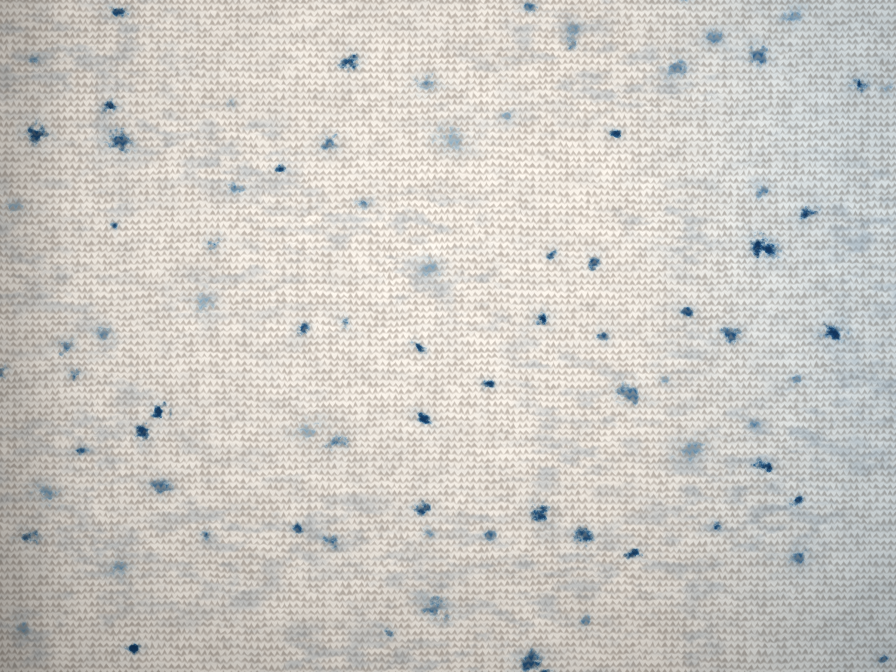
A Shadertoy shader for this texture:

```glsl
// Cream jersey knit flecked with blue fibre: rows of small V stitches,
// faint grey-blue smears along the rows, and scattered ink-like specks
// placed by a jittered grid, under soft light that cools to the right.

const float TAU = 6.2831853;
const vec2 STITCHES = vec2(102.0, 98.0);   // stitches per canvas height
const float LEG_SLOPE = 0.95;              // steepness of the V legs
const float SPECK_GRID = 8.5;              // speck cells per canvas height
const float SPECK_CHANCE = 0.80;
const float SMEAR_AMOUNT = 0.30;

const vec3 YARN_LIGHT = vec3(0.950, 0.926, 0.892);
const vec3 YARN_GAP = vec3(0.735, 0.698, 0.660);
const vec3 SMEAR_BLUE = vec3(0.56, 0.62, 0.67);
const vec3 SPECK_PALE = vec3(0.25, 0.45, 0.59);
const vec3 SPECK_DEEP = vec3(0.04, 0.17, 0.32);
const vec3 COOL_LIGHT = vec3(0.925, 0.985, 1.035);

float hash(vec2 p) {
    return fract(sin(dot(p, vec2(127.1, 311.7))) * 43758.5453);
}

float noise(vec2 p) {
    vec2 i = floor(p);
    vec2 f = fract(p);
    f = f * f * (3.0 - 2.0 * f);
    return mix(mix(hash(i), hash(i + vec2(1, 0)), f.x),
               mix(hash(i + vec2(0, 1)), hash(i + vec2(1, 1)), f.x), f.y);
}

float fbm(vec2 p) {
    float sum = 0.0;
    float weight = 0.5;
    for (int i = 0; i < 4; i++) {
        sum += weight * noise(p);
        p = p * 2.03 + 17.3;
        weight *= 0.5;
    }
    return sum / 0.9375;
}

// Height of the knit: 0 in the gaps, 1 on top of a loop leg
float knit(vec2 p) {
    vec2 warp = vec2(noise(p * 7.0), noise(p * 7.0 + 40.0)) - 0.5;
    vec2 fuzz = vec2(noise(p * 60.0), noise(p * 60.0 + 9.0)) - 0.5;
    vec2 s = p * STITCHES + warp * 0.5 + fuzz * 0.35;
    float x = abs(fract(s.x) - 0.5);
    float leg = 0.5 + 0.5 * cos(TAU * (s.y - LEG_SLOPE * x));
    float wale = 0.5 + 0.5 * cos(TAU * (s.x - 0.5));
    float grain = noise(p * STITCHES * 1.3 + 71.0) - 0.5;
    return clamp(0.12 + 0.55 * leg + 0.30 * wale + 0.40 * grain, 0.0, 1.0);
}

// Fibre specks: x is total cover, y is the dense core
vec2 specks(vec2 p, float loops) {
    vec2 cover = vec2(0.0);
    vec2 home = floor(p * SPECK_GRID);
    float ragged = fbm(p * 110.0) - 0.5;
    for (int j = -1; j <= 1; j++) {
        for (int i = -1; i <= 1; i++) {
            vec2 cell = home + vec2(i, j);
            if (hash(cell + 3.7) > SPECK_CHANCE) continue;
            vec2 jitter = vec2(hash(cell + 11.1), hash(cell + 23.9));
            vec2 d = p - (cell + jitter) / SPECK_GRID;
            float strength = hash(cell + 31.3);
            float radius = mix(0.006, 0.013, pow(hash(cell + 47.5), 2.0));
            float angle = (hash(cell + 59.2) - 0.5) * 1.4;
            float c = cos(angle);
            float s = sin(angle);
            d = vec2(c * d.x + s * d.y, c * d.y - s * d.x);
            d.x /= mix(0.9, 1.7, hash(cell + 67.8));
            float r = length(d) / radius + ragged * 2.2;
            float body = 1.0 - smoothstep(0.25, 1.25, r);
            float halo = 0.22 * exp(-0.45 * r * r);
            float broken = mix(0.35 + 0.95 * loops, 1.0, strength * strength);
            float tint = (body * mix(0.25, 1.0, strength) + halo) * broken;
            float core = (1.0 - smoothstep(0.0, 0.95, r)) * strength;
            cover = max(cover, vec2(tint, core));
        }
    }
    return clamp(cover, 0.0, 1.0);
}

void mainImage(out vec4 fragColor, in vec2 fragCoord) {
    vec2 p = fragCoord / iResolution.y;
    vec2 uv = fragCoord / iResolution.xy;

    // Yarn and gaps
    float loops = knit(p);
    vec3 color = mix(YARN_GAP, YARN_LIGHT, smoothstep(0.0, 0.85, loops));
    color *= 1.0 + 0.09 * (fbm(p * vec2(22.0, 55.0)) - 0.5);

    // Grey-blue fibre showing through along the rows
    float patches = smoothstep(0.42, 0.75, fbm(p * vec2(6.0, 9.0) + 5.0));
    float streaks = smoothstep(0.38, 0.80, fbm(p * vec2(32.0, 70.0)));
    float smear = streaks * (0.22 + patches) * SMEAR_AMOUNT;
    color = mix(color, SMEAR_BLUE, smear);

    // Blue specks
    vec2 speck = specks(p, loops);
    vec3 ink = mix(SPECK_PALE, SPECK_DEEP, speck.y);
    color = mix(color, ink * (0.85 + 0.25 * loops), speck.x);

    // Soft light, dimmer at the edges and cooler on the right
    vec2 offset = (uv - vec2(0.52, 0.64)) * vec2(1.0, 0.95);
    float light = 1.045 - 0.46 * dot(offset, offset);
    light *= 1.0 - 0.12 * smoothstep(0.10, 0.0, uv.x);
    float cool = smoothstep(0.66, 1.0, uv.x + 0.06 * (uv.y - 0.5));
    color *= light * mix(vec3(1.0), COOL_LIGHT, cool);

    fragColor = vec4(clamp(color, 0.0, 1.0), 1.0);
}
```
